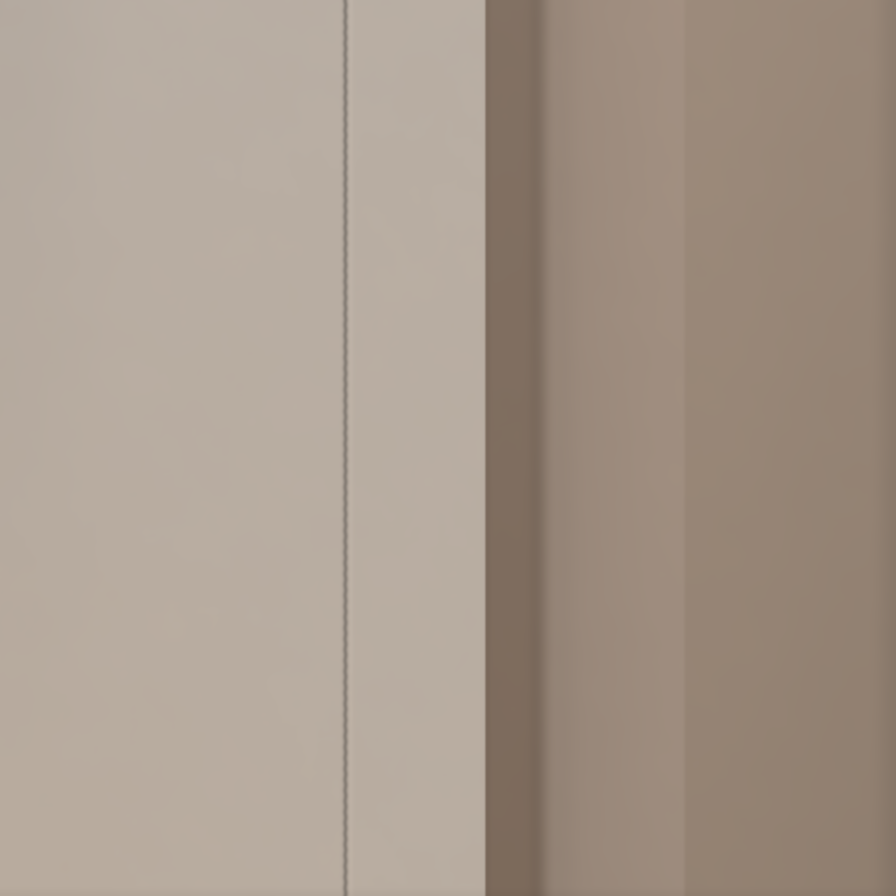
Give the GLSL for this texture, as a Shadertoy shader.

```glsl
// Matte beige panel with a thin vertical groove, beside a shadowed recess and a taupe wall.

// Antialiased step across a vertical edge; softness is in canvas units.
float edgeAt(float x, float position, float softness) {
    float halfWidth = max(softness, 0.75 / iResolution.x);
    return smoothstep(position - halfWidth, position + halfWidth, x);
}

// Soft vertical band centred on a position.
float bandAt(float x, float position, float width) {
    float d = (x - position) / width;
    return exp(-d * d);
}

// Faint mottling from layered sines.
float mottling(vec2 p) {
    float sum = 0.0;
    float weight = 0.5;
    for (int i = 0; i < 4; i++) {
        p = mat2(0.8, 0.6, -0.6, 0.8) * p * 1.9 + 1.7;
        sum += weight * sin(p.x + 1.3 * sin(p.y)) * sin(p.y);
        weight *= 0.6;
    }
    return sum;
}

// Pale door panel, warmer toward the lower left, with its groove.
vec3 panelColor(vec2 uv) {
    vec3 color = mix(vec3(0.722, 0.670, 0.618), vec3(0.722, 0.681, 0.641), uv.y);
    color = mix(color, vec3(0.724, 0.681, 0.637), 0.6 * smoothstep(0.0, 0.5, uv.x));
    color *= 1.0 - 0.025 * (1.0 - smoothstep(0.0, 0.15, uv.x)) * uv.y;

    float ripple = 0.0003 * sin(uv.y * 520.0);
    color *= 1.0 - 0.27 * bandAt(uv.x, 0.3855 + ripple, 0.0027);
    color *= 1.0 + 0.025 * bandAt(uv.x, 0.3915, 0.003);
    return color;
}

// Dark reveal, blurred corner, then two wall planes.
vec3 recessColor(vec2 uv) {
    vec3 reveal = mix(vec3(0.487, 0.415, 0.358), vec3(0.510, 0.442, 0.388), uv.y);
    vec3 nearWall = mix(vec3(0.603, 0.535, 0.480), vec3(0.622, 0.552, 0.497), uv.y);
    vec3 farWall = mix(vec3(0.578, 0.508, 0.447), vec3(0.613, 0.543, 0.483), uv.y);

    nearWall *= 0.985 + 0.035 * smoothstep(0.62, 0.764, uv.x);
    farWall *= 1.0 - 0.025 * smoothstep(0.78, 0.98, uv.x);
    farWall *= 1.0 - 0.08 * smoothstep(0.968, 1.005, uv.x);

    vec3 color = mix(reveal, nearWall, smoothstep(0.592, 0.622, uv.x));
    color *= 1.0 - 0.06 * bandAt(uv.x, 0.601, 0.009);
    color *= 1.0 - 0.03 * bandAt(uv.x, 0.625, 0.018);
    return mix(color, farWall, edgeAt(uv.x, 0.764, 0.003));
}

void mainImage(out vec4 fragColor, in vec2 fragCoord) {
    vec2 uv = fragCoord / iResolution.xy;

    // Main corner with a slim contact shadow.
    vec3 color = mix(panelColor(uv), recessColor(uv), edgeAt(uv.x, 0.5417, 0.0018));
    color *= 1.0 - 0.04 * bandAt(uv.x, 0.5445, 0.003);

    // Paint surface and slight falloff along the bottom.
    color *= 1.0 + 0.004 * mottling(uv * 18.0);
    color *= 1.0 - 0.03 * (1.0 - smoothstep(0.0, 0.012, uv.y));
    fragColor = vec4(color, 1.0);
}
```
